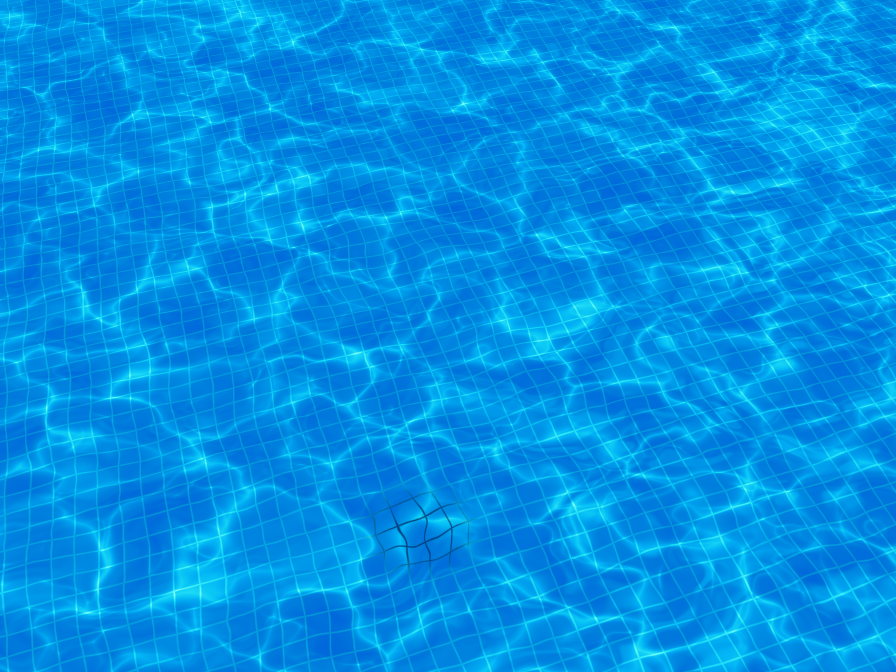
Give the GLSL for this texture, as a Shadertoy shader.

```glsl
// Sunlit swimming pool floor: small blue tiles under a net of water caustics.

vec2 hash2(vec2 p) {
    vec3 q = fract(p.xyx * vec3(0.1031, 0.1030, 0.0973));
    q += dot(q, q.yzx + 33.33);
    return fract((q.xx + q.yz) * q.zy);
}

float noise(vec2 p) {
    vec2 i = floor(p), f = fract(p);
    f = f * f * (3.0 - 2.0 * f);
    float low = mix(hash2(i).x, hash2(i + vec2(1, 0)).x, f.x);
    float high = mix(hash2(i + vec2(0, 1)).x, hash2(i + vec2(1, 1)).x, f.x);
    return mix(low, high, f.y);
}

vec2 noise2(vec2 p) {
    return vec2(noise(p), noise(p + 41.7)) - 0.5;
}

// Distances to the three nearest scattered cell centres
vec3 cells(vec2 p) {
    vec2 i = floor(p), f = fract(p);
    vec3 near = vec3(9.0);
    for (int y = -1; y <= 1; y++)
    for (int x = -1; x <= 1; x++) {
        vec2 o = vec2(x, y);
        float d = length(o + hash2(i + o + 60.0) - f);
        if (d < near.x) near = vec3(d, near.xy);
        else if (d < near.y) near = vec3(near.x, d, near.y);
        else near.z = min(near.z, d);
    }
    return near;
}

// Point on a receding plane, turned by an angle
vec2 plane(vec2 p, float horizon, float tilt, float angle) {
    vec2 g = vec2(p.x, tilt) / (horizon - p.y);
    float c = cos(angle), s = sin(angle);
    return vec2(c * g.x + s * g.y, c * g.y - s * g.x);
}

// Thin grid lines, fading evenly where they get finer than a pixel
float gridLines(vec2 uv, float width) {
    vec2 soft = fwidth(uv) * 0.6 + 0.01;
    vec2 d = abs(fract(uv) - 0.5);
    vec2 line = smoothstep(0.5 - width - soft, 0.5 - width + soft, d);
    line *= min(vec2(1.0), 2.8 * width / soft);
    return max(line.x, line.y);
}

// Colour of the water for a light level, with the highlights compressed
vec3 waterColor(float light) {
    float l = light < 0.55 ? light : 0.55 + 0.5 * (1.0 - exp(-1.3 * (light - 0.55)));
    l = max(l, -0.08);
    return vec3(0.55 * pow(max(l, 0.0), 5.0),
                min(0.45 + 0.55 * l, 1.0),
                0.86 + 0.09 * smoothstep(0.0, 0.5, l) + 0.02 * l);
}

void mainImage(out vec4 fragColor, in vec2 fragCoord) {
    vec2 p = fragCoord / iResolution.y;
    p.x -= 0.5 * iResolution.x / iResolution.y;

    // Rippled water surface
    vec2 water = 15.0 * plane(p, 2.6, 3.4, 0.38);
    vec2 bent = water + 0.8 * noise2(water * 1.3) + 0.32 * noise2(water * 3.7);
    float right = smoothstep(-0.25, 0.45, p.x - 0.4 * p.y + 0.15);

    // Large and small caustic nets
    vec3 big = cells(bent);
    vec3 small = cells(bent * 1.9 + 7.0 + 0.5 * noise2(water * 4.0));
    float bigEdge = big.y - big.x, smallEdge = small.y - small.x;
    float patchy = smoothstep(0.2, 0.7, noise(water * 2.3 + 13.0));
    float patchyFine = smoothstep(0.35, 0.8, noise(water * 2.6 + 29.0));
    float net = exp(-10.0 * bigEdge) * (0.3 + 0.6 * patchy)
              + exp(-7.5 * smallEdge) * patchyFine * (0.35 + 0.2 * right);
    float glow = exp(-3.2 * bigEdge);
    float blotches = smoothstep(0.5, 0.85, noise(bent * vec2(3.8, 6.0)));
    float streaks = noise(bent * vec2(6.0, 12.0)) - 0.5;

    // Tiles seen through the ripples
    float damage = smoothstep(0.085, 0.03, length((p - vec2(-0.04, 0.21)) * vec2(0.8, 1.0)));
    vec2 tiles = 58.0 * plane(p, 2.1, 2.05, 0.31);
    tiles += 0.5 * noise2(water * 1.5) + 0.09 * noise2(water * 6.0);
    tiles += damage * 0.5 * noise2(tiles * 1.1);
    float grout = gridLines(tiles, 0.032);
    float shade = hash2(floor(tiles)).x;

    // Light on the floor
    float light = -0.045 + 0.11 * noise(water * 1.1 + 3.0) + 0.13 * glow + 0.40 * net;
    light += blotches * (0.05 + 0.14 * right) + 0.09 * streaks;
    light += 0.11 * (shade - 0.5) - 0.09 * step(0.88, shade);
    light += grout * (0.17 + 0.42 * net + 0.25 * blotches * right) * (1.0 - damage);

    // Small glints where caustics meet, flaring along the grout
    float meet = exp(-13.0 * (big.z - big.x)) * (0.3 + 0.7 * patchy)
               + 0.7 * exp(-13.0 * (small.z - small.x)) * patchyFine;
    light += meet * (0.4 + 0.9 * grout);

    vec3 color = waterColor(light);
    color = mix(color, vec3(0.05, 0.70, 0.80), 0.35 * grout * (1.0 - smoothstep(0.3, 0.7, light)));

    // Dark cracks in the worn patch
    color = mix(color, vec3(0.0, 0.16, 0.42), 0.85 * grout * damage);
    fragColor = vec4(color, 1.0);
}
```
